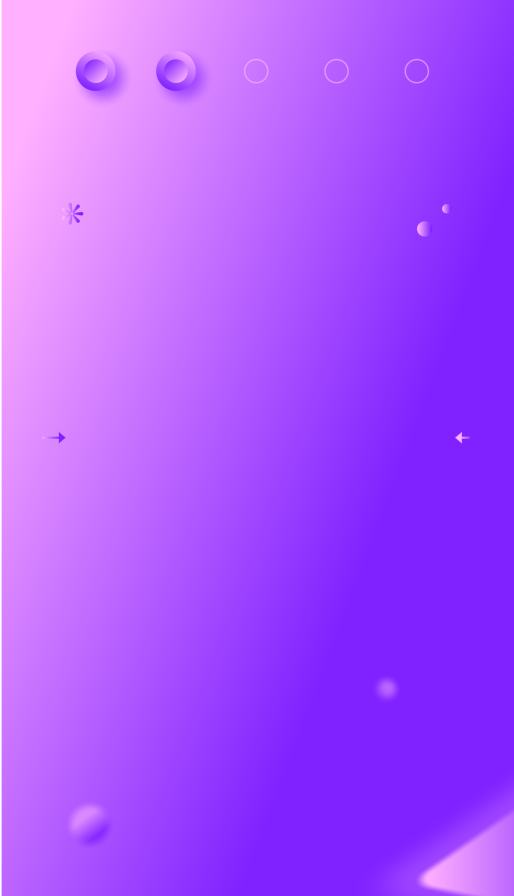
Write a Shadertoy shader that draws this background.

```glsl
// Pink to violet diagonal gradient with step rings, small marks, blurred balls and a soft corner wedge.

const vec3 PINK = vec3(1.0, 0.69, 1.0);
const vec3 VIOLET = vec3(0.5, 0.135, 1.0);

vec3 ramp(float t) {
    return mix(PINK, VIOLET, clamp(t, 0.0, 1.0));
}

// Coverage of a signed distance, with a soft edge
float cover(float dist, float soft) {
    return 1.0 - smoothstep(-soft, soft, dist);
}

// Arrow pointing to +x with its tip at the origin
float arrow(vec2 q, float len) {
    float shaft = max(abs(q.y) - 0.0011, abs(q.x + 0.5 * len) - 0.5 * len + 0.002);
    float head = max(0.75 * (abs(q.y) + 0.85 * q.x), -q.x - 0.0075);
    return min(shaft, head);
}

// Star of seven separate spokes that widen outwards
float burst(vec2 q) {
    float sector = 6.2831853 / 7.0;
    float angle = mod(atan(q.y, q.x) + 0.5 * sector, sector) - 0.5 * sector;
    vec2 spoke = length(q) * vec2(cos(angle), sin(angle));
    float along = clamp(spoke.x, 0.002, 0.0105);
    return length(spoke - vec2(along, 0.0)) - 0.0005 - 0.14 * along;
}

void mainImage(out vec4 fragColor, in vec2 fragCoord) {
    // Canvas height is one unit
    vec2 p = fragCoord / iResolution.y;
    float px = 0.75 / iResolution.y;

    // Diagonal background
    float slope = dot(vec2(p.x, 1.0 - p.y), vec2(0.936, 0.352));
    vec3 col = ramp((slope - 0.078) / 0.523);

    // Row of steps: two raised rings, then three outlines
    for (int i = 0; i < 5; i++) {
        vec2 q = p - vec2(0.1068 + 0.0896 * float(i), 0.9206);
        float r = length(q);
        if (i < 2) {
            float shadow = cover(length(q - vec2(0.008, -0.008)) - 0.021, 0.014);
            col = mix(col, ramp(0.95), 0.7 * shadow);
            float light = dot(q, vec2(0.5, 0.866));
            col = mix(col, ramp(0.55 - light / 0.048), cover(r - 0.0221, px));
            col = mix(col, ramp(0.5 - dot(q, vec2(0.7, -0.7)) / 0.03), cover(r - 0.0132, px));
        } else {
            col = mix(col, PINK, 0.65 * cover(abs(r - 0.0129) - 0.0008, px));
        }
    }

    // Burst, pale on the left and dark on the right
    vec2 q = p - vec2(0.0805, 0.7615);
    col = mix(col, ramp(0.55 + q.x / 0.018), cover(burst(q), px));

    // Pair of shaded dots
    for (int i = 0; i < 2; i++) {
        float k = float(i);
        float radius = mix(0.0085, 0.0052, k);
        q = p - mix(vec2(0.474, 0.7445), vec2(0.4987, 0.767), k);
        col = mix(col, ramp(0.5 + 0.55 * q.x / radius), cover(length(q) - radius, px));
    }

    // Facing arrows
    q = p - vec2(0.0732, 0.5115);
    col = mix(col, ramp(1.0 + (q.x + 0.007) / 0.02), cover(arrow(q, 0.028), px));
    q = p - vec2(0.508, 0.5115);
    col = mix(col, ramp((q.x - 0.006) / 0.016), cover(arrow(vec2(-q.x, q.y), 0.018), px));

    // Blurred balls lit from the upper left and upper right
    q = p - vec2(0.1003, 0.0794);
    float shade = 0.55 + dot(q, vec2(0.6, -0.8)) / 0.036;
    col = mix(col, ramp(clamp(shade, 0.28, 0.95)), cover(length(q) - 0.021, 0.007));
    q = p - vec2(0.431, 0.2305);
    shade = 0.48 - dot(q, vec2(0.7, 0.7)) / 0.06;
    col = mix(col, ramp(shade), 0.85 * cover(length(q) - 0.0095, 0.0075));

    // Rounded wedge in the lower right corner, with a faint halo
    q = p - vec2(0.5026, 0.0234);
    vec2 sides = vec2(dot(q, vec2(-0.57, 0.82)), dot(q, vec2(-0.2, -0.98)));
    float wedge = length(max(sides, 0.0)) + min(max(sides.x, sides.y), 0.0) - 0.0182;
    col = mix(col, ramp(0.4), 0.4 * (1.0 - smoothstep(0.0, 0.042, wedge)));
    col = mix(col, ramp(0.05 + (p.x - 0.485) / 0.19), cover(wedge, 0.0045));

    // Thin white margin on the left
    col = mix(col, vec3(1.0), cover(p.x - 0.0018, px));
    fragColor = vec4(col, 1.0);
}
```
